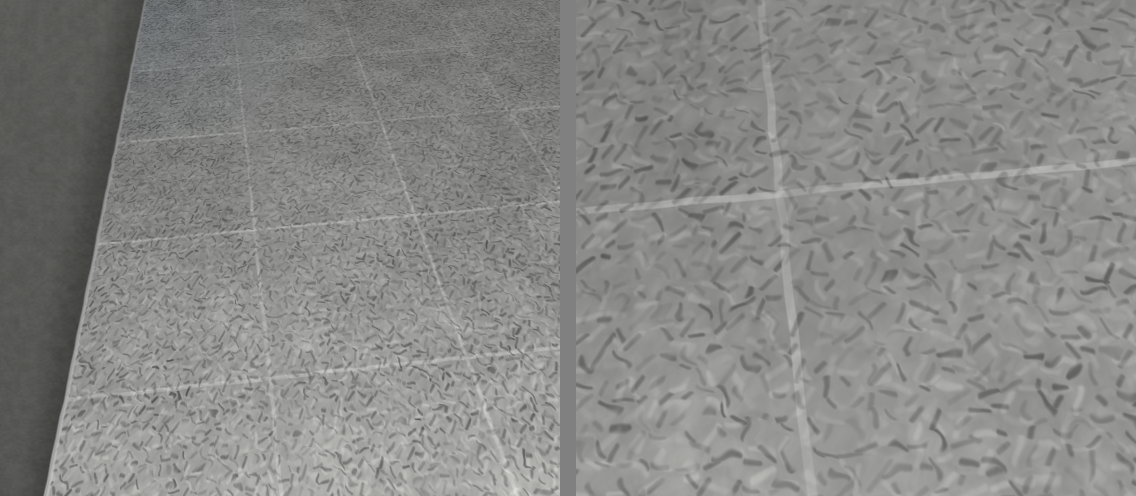
Left, the full canvas; right, a detail of the centre.
Reproduce this texture procedurally as a WebGL 2 fragment shader.

```glsl
#version 300 es
precision highp float;
// Speckled grey granite paving in perspective, with pale joints beside a dark wall.

#define FLECKS vec2(26.0, 20.0)   // fleck cells per slab
#define JOINT 0.009               // half width of a joint, in slabs
#define JOINT_GAIN 0.13
#define DARK_FLECK 0.21
#define LIGHT_FLECK 0.09
#define NEAR_TONE 0.685
#define FAR_TONE 0.455
#define SLAB_VARIATION 0.025
#define WALL vec3(0.355, 0.355, 0.345)
#define WALL_SHADOW vec3(0.275, 0.275, 0.265)

uniform vec2 u_resolution;
out vec4 fragColor;

float hash(vec2 p) {
    return fract(sin(dot(p, vec2(127.1, 311.7))) * 43758.5453);
}

float noise(vec2 p) {
    vec2 i = floor(p), f = fract(p);
    f = f * f * (3.0 - 2.0 * f);
    return mix(mix(hash(i), hash(i + vec2(1, 0)), f.x),
               mix(hash(i + vec2(0, 1)), hash(i + vec2(1, 1)), f.x), f.y);
}

float fbm(vec2 p) {
    float sum = 0.0, gain = 0.5;
    for (int i = 0; i < 4; i++) {
        sum += gain * noise(p);
        p = mat2(1.6, 1.2, -1.2, 1.6) * p + 7.3;
        gain *= 0.5;
    }
    return sum;
}

// Short strokes of random angle and length, one per cell
float flecks(vec2 p, float blur) {
    vec2 cell = floor(p);
    float ink = 0.0;
    for (int y = -1; y <= 1; y++) {
        for (int x = -1; x <= 1; x++) {
            vec2 id = cell + vec2(x, y);
            vec2 center = id + 0.15 + 0.7 * vec2(hash(id), hash(id + 31.7));
            float angle = 2.6 * (hash(id + 57.3) - 0.5);
            vec2 dir = vec2(cos(angle), sin(angle));
            float reach = 0.15 + 0.38 * hash(id + 83.1);
            vec2 d = p - center;
            d -= dir * clamp(dot(d, dir), -reach, reach);
            float stroke = 1.0 - smoothstep(0.03, 0.19 + blur, length(d));
            ink = max(ink, stroke * (0.25 + 0.75 * hash(id + 11.9)));
        }
    }
    return ink;
}

// Antialiased line whose brightness drops as it gets thinner than a pixel
float line(float d, float halfWidth, float aa) {
    return (1.0 - smoothstep(halfWidth - aa, halfWidth + aa, abs(d)))
         * min(1.0, 0.45 + halfWidth / aa);
}

void main() {
    vec2 s = gl_FragCoord.xy / u_resolution;

    // Canvas to slab coordinates: u counts columns from the wall, v counts rows
    mat3 slabToCanvas = mat3(0.3735, -0.0294, 0.0185,
                             0.1013, -0.1823, 0.2658,
                             0.1172, 0.8059, 1.0);
    vec3 q = inverse(slabToCanvas) * vec3(s.x, 1.0 - s.y, 1.0);
    vec2 uv = q.xy / q.z;
    uv.x += 0.022 * uv.y * max(0.0, 1.0 - abs(uv.x - 1.0));
    vec2 aa = max(fwidth(uv), vec2(1e-4));

    // Granite: broad light, slab tone, mottling and flecks
    vec2 slab = floor(uv);
    float tone = mix(NEAR_TONE, FAR_TONE, pow(s.y, 0.9));
    tone -= 0.04 * (1.0 - smoothstep(0.1, 0.55, s.x));
    tone += SLAB_VARIATION * (hash(slab + 3.1) - 0.5);
    tone += 0.10 * (fbm(uv * 5.0) - 0.47);
    vec2 grain = uv * FLECKS + 0.5 * noise(uv * 30.0);
    float blur = min(0.35, 0.5 * max(aa.x * FLECKS.x, aa.y * FLECKS.y));
    float contrast = mix(1.0, 0.45, smoothstep(0.1, 1.0, s.y));
    float patches = 0.45 + 1.1 * fbm(uv * 7.0 + 40.0);
    tone -= DARK_FLECK * contrast * patches * flecks(grain, blur);
    tone += LIGHT_FLECK * contrast * flecks(grain * 0.85 + 91.0, blur);
    tone += 0.13 * contrast * (fbm(grain * 1.4) - 0.47);
    vec3 color = tone * mix(vec3(1.0, 1.005, 0.985), vec3(0.97, 1.0, 1.02),
                            smoothstep(0.6, 1.0, s.y) * (1.0 - smoothstep(0.2, 0.7, s.x)));

    // Joints: firm across, worn and patchy along the depth
    vec2 wobble = 0.008 * (vec2(noise(uv.yx * 11.0), noise(uv * 11.0 + 5.0)) - 0.5);
    vec2 gap = fract(uv + wobble + 0.5) - 0.5;
    float column = floor(uv.x + 0.5);
    float wear = 0.45 + 0.55 * noise(vec2(column * 9.0, uv.y * 9.0));
    wear *= mix(0.65, 1.0, hash(vec2(column, 4.0)));
    float across = line(gap.y, JOINT * 1.1, aa.y) * (0.65 + 0.35 * noise(uv * 13.0));
    float along = line(gap.x, JOINT, aa.x) * wear;
    float fade = mix(1.0, 0.5, smoothstep(0.55, 1.0, s.y));
    color += JOINT_GAIN * fade * max(across, along);

    // Pale dust smeared beside the first long joint
    float smear = exp(-pow((uv.x - 1.07) / 0.08, 2.0));
    color = mix(color, vec3(mix(0.62, 0.47, s.y)), 0.35 * smear);

    // Wall with a shadow at its foot and a bright slab edge
    float away = -uv.x;
    float shadowReach = mix(0.13, 0.45, s.y);
    vec3 wall = mix(WALL_SHADOW, WALL, smoothstep(0.0, shadowReach, away));
    wall *= 0.94 + 0.06 * s.y;
    wall += 0.05 * (fbm(s * vec2(70.0, 62.0)) - 0.47);
    wall += 0.025 * (noise(s * vec2(210.0, 260.0)) - 0.5);
    color = mix(color, wall, smoothstep(-aa.x, aa.x, away));
    float rim = line(uv.x + wobble.x, 0.011, aa.x);
    color = mix(color, vec3(mix(0.74, 0.52, s.y)), 0.8 * rim);

    fragColor = vec4(clamp(color, 0.0, 1.0), 1.0);
}
```
